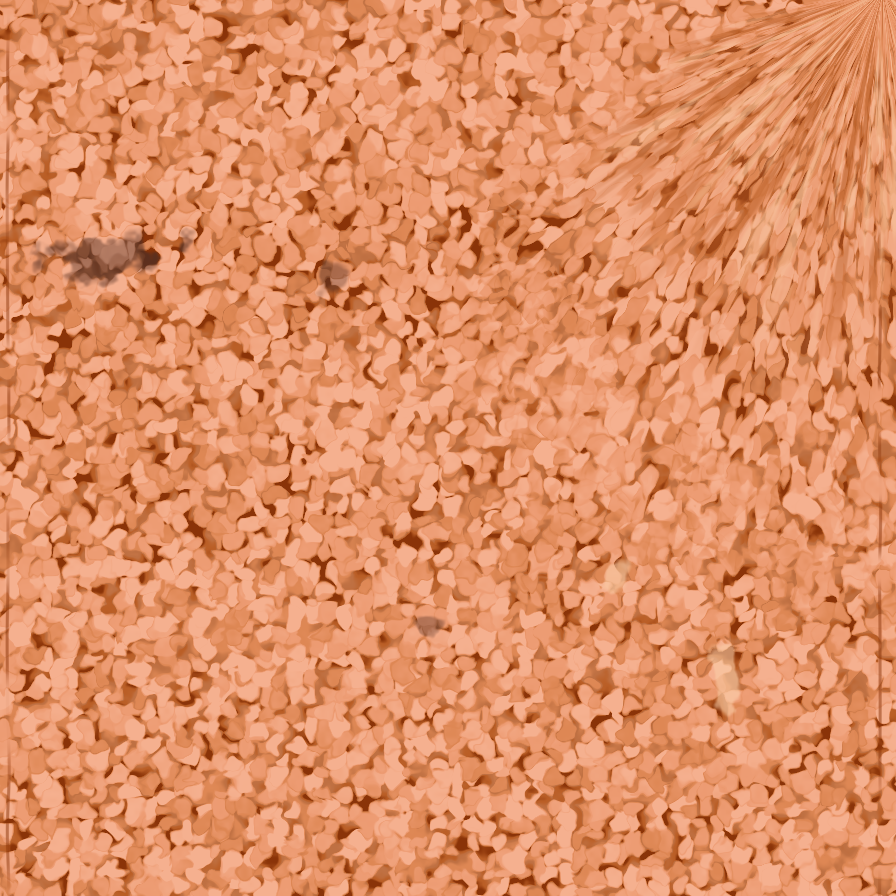
Give the GLSL for this texture, as a three.js fragment shader.

```glsl
// Salmon stone of ragged flakes over brown gaps, drawn into a fine fan at the upper right.
varying vec2 vUv;

const vec3 UMBER  = vec3(0.54, 0.20, 0.03);
const vec3 RUST   = vec3(0.73, 0.37, 0.15);
const vec3 CLAY   = vec3(0.75, 0.44, 0.26);
const vec3 OCHRE  = vec3(0.87, 0.53, 0.33);
const vec3 SALMON = vec3(0.93, 0.61, 0.45);
const vec3 BLUSH  = vec3(0.96, 0.69, 0.56);
const vec3 CREAM  = vec3(0.98, 0.80, 0.65);
const vec3 SOOT   = vec3(0.33, 0.18, 0.13);

const float GRAIN_FREQ = 56.0;        // flakes across the canvas
const float EDGE_SOFT = 0.10;         // flake edge, in flake cells
const float GRAIN_LEAN = 1.0;         // mean flake direction, radians
const vec2 FAN_APEX = vec2(0.985, 1.01);
const vec2 FAN_STRETCH = vec2(0.58, 0.72);

float hash(vec2 p) {
  vec3 q = fract(vec3(p.xyx) * 0.1031);
  q += dot(q, q.yzx + 33.33);
  return fract((q.x + q.y) * q.z);
}

float noise(vec2 p) {
  vec2 i = floor(p), f = fract(p);
  f = f * f * (3.0 - 2.0 * f);
  return mix(mix(hash(i), hash(i + vec2(1, 0)), f.x),
             mix(hash(i + vec2(0, 1)), hash(i + vec2(1, 1)), f.x), f.y);
}

float fbm(vec2 p) {
  return 0.55 * noise(p) + 0.3 * noise(p * 2.1 + 7.3) + 0.15 * noise(p * 4.3 + 19.1);
}

// Tone from 0 (deep gap) to 1 (palest flake); later flakes overlap earlier ones.
float flakes(vec2 p, float soft) {
  p += 0.6 * (vec2(noise(p * 1.4), noise(p * 1.4 + 31.7)) - 0.5);
  float ragged = 0.34 * (noise(p * 3.1 + 5.0) - 0.5);
  float tone = 0.35 * clamp((noise(p * 1.3 + 11.0) - 0.18) / 0.64, 0.0, 1.0);
  vec2 cell = floor(p);
  for (int j = -1; j <= 1; j++) {
    for (int i = -1; i <= 1; i++) {
      vec2 id = cell + vec2(float(i), float(j));
      vec2 jitter = vec2(hash(id + 3.7), hash(id + 57.1));
      vec2 d = p - id - mix(vec2(0.12), vec2(0.88), jitter);
      float turn = GRAIN_LEAN + 2.0 * (hash(id + 91.3) - 0.5);
      float c = cos(turn), s = sin(turn);
      d = vec2(c * d.x + s * d.y, (c * d.y - s * d.x) * 1.35);
      float dist = length(d) - mix(0.48, 0.83, hash(id + 23.9)) + ragged;
      float body = mix(0.40, 1.0, hash(id + 71.7));
      body -= 0.16 * smoothstep(-0.22, 0.0, dist);
      tone = mix(tone, body, 1.0 - smoothstep(-soft, soft, dist));
    }
  }
  return mix(tone, 0.55, smoothstep(0.4, 1.5, soft));
}

// Palette stops sit at the middle of each colour's share.
vec3 stoneColour(float t) {
  vec3 c = mix(UMBER, RUST, smoothstep(0.03, 0.13, t));
  c = mix(c, CLAY, smoothstep(0.13, 0.25, t));
  c = mix(c, OCHRE, smoothstep(0.25, 0.39, t));
  c = mix(c, SALMON, smoothstep(0.39, 0.62, t));
  return mix(c, BLUSH, smoothstep(0.62, 0.89, t));
}

// Ragged tilted patch, 1 inside and 0 outside.
float blot(vec2 uv, vec2 centre, vec2 size, float tilt) {
  vec2 d = uv - centre;
  d.y -= tilt * d.x;
  float reach = length(d / size) + 1.6 * (fbm(uv * 48.0) - 0.5);
  return 1.0 - smoothstep(0.6, 1.05, reach);
}

// Thin upright seam, broken along its length.
float seam(vec2 uv, float x) {
  float wander = 0.003 * (noise(vec2(x * 90.0, uv.y * 14.0)) - 0.5);
  float line = 1.0 - smoothstep(0.0008, 0.0026, abs(uv.x - x - wander));
  return line * smoothstep(0.3, 0.65, noise(vec2(x * 50.0, uv.y * 22.0)));
}

void main() {
  vec2 uv = vUv;
  float broad = fbm(uv * 7.0) - 0.5;

  // Fan coordinates: angle across, distance along
  vec2 ray = uv - FAN_APEX;
  float r = max(length(ray), 0.004);
  float angle = atan(ray.x, -ray.y);
  float ragged = fbm(uv * 18.0) - 0.5;
  float side = angle + 1.55 - 1.1 * r + 0.35 * ragged;
  float fan = smoothstep(-0.05, 0.09, side)
            * (1.0 - smoothstep(0.50, 0.72, r + 0.4 * ragged));

  // Grain tones of the open stone and of the fan
  float openTone = flakes(uv * GRAIN_FREQ, EDGE_SOFT);
  vec2 fanUv = vec2(angle, r) * FAN_STRETCH * GRAIN_FREQ;
  float fanTone = flakes(fanUv + 140.0, EDGE_SOFT * max(1.0, 0.42 / r));
  float tone = mix(openTone, fanTone, fan);
  tone += 0.28 * broad + 0.07 * (noise(uv * 150.0) - 0.5);
  vec3 colour = stoneColour(clamp(tone, 0.0, 1.0));

  // Pale and dark rays, strongest near the apex
  float near = fan * (1.0 - smoothstep(0.22, 0.50, r));
  float rays = fbm(vec2(angle * 26.0, r * 9.0));
  colour = mix(colour, OCHRE, 0.22 * near);
  colour = mix(colour, CREAM, 0.50 * near * smoothstep(0.52, 0.75, rays));
  colour = mix(colour, RUST, 0.60 * near * (1.0 - smoothstep(0.26, 0.46, rays)));

  // Sooty stains, pale chips and seams
  float soot = blot(uv, vec2(0.12, 0.715), vec2(0.075, 0.025), 0.15);
  soot = max(soot, 0.7 * blot(uv, vec2(0.37, 0.69), vec2(0.022, 0.024), 0.3));
  soot = max(soot, 0.7 * blot(uv, vec2(0.475, 0.305), vec2(0.018, 0.012), 0.0));
  colour = mix(colour, SOOT, soot * mix(0.85, 0.4, tone));
  float chip = max(blot(uv, vec2(0.69, 0.355), vec2(0.017, 0.02), 0.4),
                   blot(uv, vec2(0.81, 0.25), vec2(0.016, 0.04), 0.0));
  colour = mix(colour, CREAM, 0.6 * chip);
  colour = mix(colour, UMBER, 0.5 * max(seam(uv, 0.009), seam(uv, 0.982)));

  gl_FragColor = vec4(colour, 1.0);
}
```
